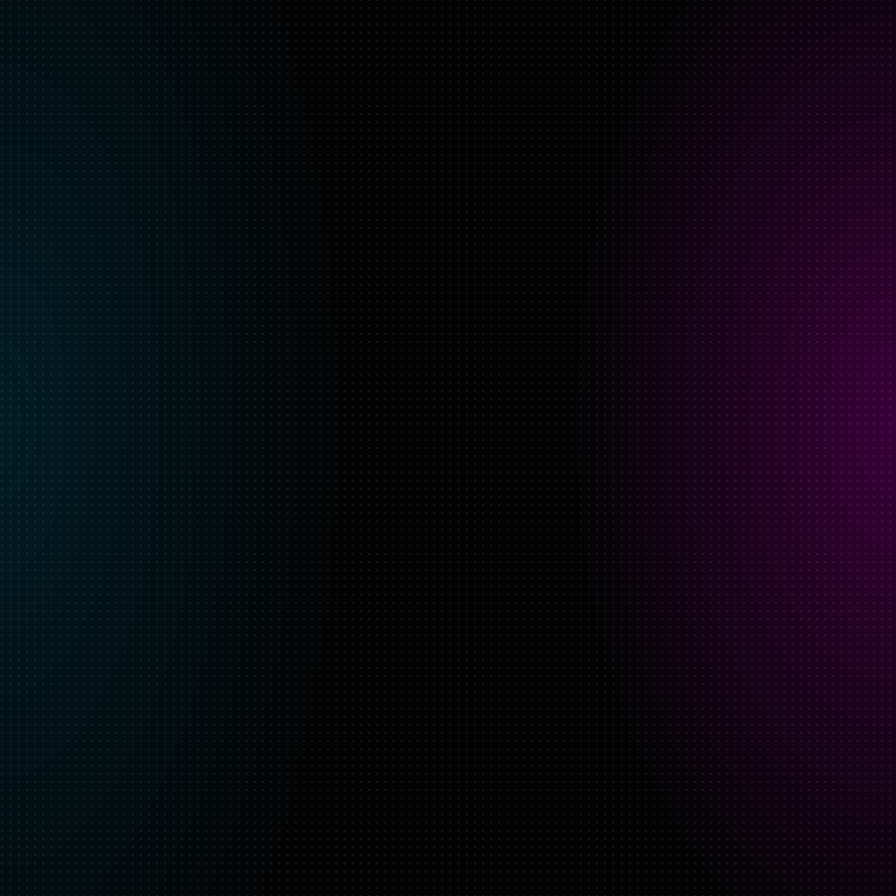
Reproduce this background procedurally as a Shadertoy shader.

```glsl
// Near-black backdrop with a cyan glow at left, a magenta glow at right and a fine dot grid.

const vec3 BASE = vec3(0.013, 0.013, 0.016);
const vec3 CYAN = vec3(0.0, 0.105, 0.135);
const vec3 MAGENTA = vec3(0.215, 0.0, 0.215);
const vec3 DOT_TINT = vec3(0.07, 0.07, 0.075);
const float DOT_COUNT = 110.0;
const float DOT_RADIUS = 0.13;

// Elliptical falloff: 1 at the center, 0 on the rim.
float glow(vec2 p, vec2 center, vec2 radii) {
    return max(0.0, 1.0 - length((p - center) / radii));
}

// Repeated round dots, with an edge softened by one pixel.
float dotGrid(vec2 p, float count, vec2 offset, float radius, float pixel) {
    vec2 cell = fract(p * count - offset + 0.5) - 0.5;
    float soft = 0.5 * pixel * count;
    return 1.0 - smoothstep(max(0.0, radius - soft), radius + soft, length(cell));
}

void mainImage(out vec4 fragColor, in vec2 fragCoord) {
    vec2 uv = fragCoord / iResolution.xy;
    float aspect = iResolution.x / iResolution.y;
    float pixel = 1.0 / iResolution.y;

    // Side glows fade into the dark middle.
    float left = glow(uv, vec2(0.0, 0.53), vec2(0.38, 0.85));
    float right = glow(uv, vec2(1.0, 0.53), vec2(0.36, 0.63));
    vec3 color = BASE * (1.0 - 0.6 * max(left, right));
    color += CYAN * left + MAGENTA * right;

    // Faint lattice over the whole canvas.
    vec2 gridPoint = vec2(uv.x * aspect, uv.y);
    float dots = dotGrid(gridPoint, DOT_COUNT, vec2(0.3, 0.0), DOT_RADIUS, pixel);
    color += DOT_TINT * dots;

    fragColor = vec4(color, 1.0);
}
```
